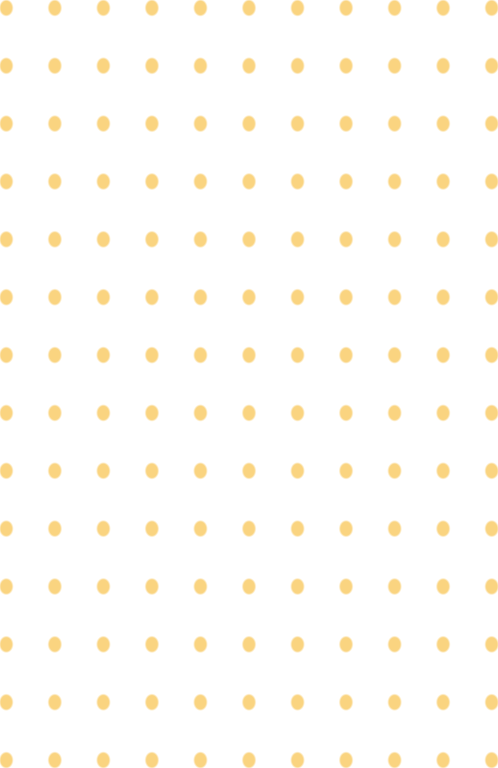
This pattern is drawn by a Shadertoy shader. Its source:

```glsl
// A regular grid of small upright amber ovals on white, 11 across and 14 down.
// Each point finds its nearest grid centre, then an approximate ellipse
// distance with a soft rim blends the dot over the ground.

const vec2  CANVAS    = vec2(0.6484, 1.0);      // width and height, in canvas heights
const vec2  DOT_COUNT = vec2(11.0, 14.0);
const vec2  MARGIN    = vec2(0.0082, 0.0103);   // canvas edge to outer dot centres
const vec2  RADII     = vec2(0.0083, 0.0100);
const float SOFTNESS  = 0.0018;                 // half width of the blurred rim
const vec3  GROUND    = vec3(1.0);
const vec3  AMBER     = vec3(0.98, 0.83, 0.50);

// Approximate signed distance to an axis-aligned ellipse.
float ellipseDistance(vec2 p, vec2 radii) {
    float scaled = length(p / radii);
    float slope = length(p / (radii * radii));
    return scaled * (scaled - 1.0) / max(slope, 1e-4);
}

// Offset from the nearest dot centre, limited to the dots that exist.
vec2 offsetFromDot(vec2 p) {
    vec2 pitch = (CANVAS - 2.0 * MARGIN) / (DOT_COUNT - 1.0);
    vec2 cell = clamp(round((p - MARGIN) / pitch), vec2(0.0), DOT_COUNT - 1.0);
    return p - MARGIN - cell * pitch;
}

void mainImage(out vec4 fragColor, in vec2 fragCoord) {
    vec2 p = fragCoord / iResolution.xy * CANVAS;

    // Keep the rim at least one pixel wide on small canvases.
    float rim = max(SOFTNESS, 0.7 / iResolution.y);
    float d = ellipseDistance(offsetFromDot(p), RADII);
    float coverage = 1.0 - smoothstep(-rim, rim, d);

    fragColor = vec4(mix(GROUND, AMBER, coverage), 1.0);
}
```
